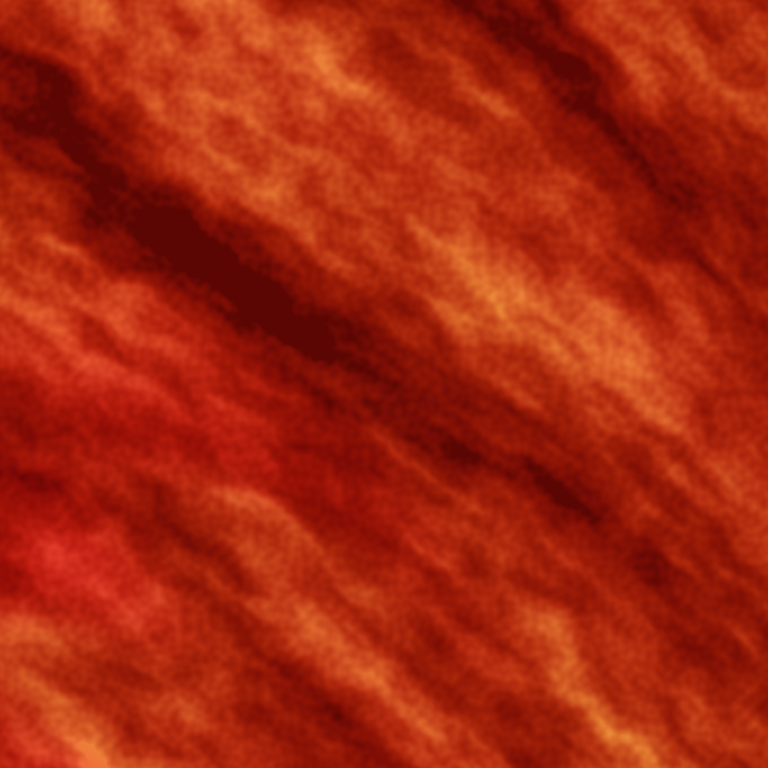
A three.js fragment shader for this texture:

```glsl
#define STREAK_ANGLE 0.66
#define STREAK_BEND 0.15
#define STREAK_STRETCH 3.3
#define STREAK_FREQ 4.2
#define BAND_PERIOD 0.46
#define BAND_PEAK 1.0
#define BAND_AMOUNT 0.85
#define WARP 0.035
#define BLOTCH 0.16
#define GRAIN 0.13
#define CONTRAST 1.5
#define MID_TONE 2.08

varying vec2 vUv;

float hash(vec2 p) {
  vec3 q = fract(vec3(p.xyx) * 0.1031);
  q += dot(q, q.yzx + 33.33);
  return fract((q.x + q.y) * q.z);
}

float cornerSlope(vec2 cell, vec2 offset) {
  float angle = 6.2832 * hash(cell);
  return dot(vec2(cos(angle), sin(angle)), offset);
}

// Gradient noise scaled to a standard deviation near one
float noise(vec2 p) {
  vec2 cell = floor(p);
  vec2 f = fract(p);
  vec2 w = f * f * f * (f * (f * 6.0 - 15.0) + 10.0);
  cell += 200.0;
  float low = mix(cornerSlope(cell, f),
                  cornerSlope(cell + vec2(1.0, 0.0), f - vec2(1.0, 0.0)), w.x);
  float high = mix(cornerSlope(cell + vec2(0.0, 1.0), f - vec2(0.0, 1.0)),
                   cornerSlope(cell + vec2(1.0, 1.0), f - vec2(1.0, 1.0)), w.x);
  return 4.6 * mix(low, high, w.y);
}

// Coordinates along and across the slanted, slightly bent strokes
vec2 strokeSpace(vec2 p) {
  float c = cos(STREAK_ANGLE);
  float s = sin(STREAK_ANGLE);
  vec2 q = vec2(c * p.x - s * p.y, s * p.x + c * p.y);
  q.y += STREAK_BEND * (p.x - 0.5) * (p.x - 0.5);
  return q;
}

// Layers of stretched noise, from wide strokes to thin fibres
float streaks(vec2 q) {
  float sum = 0.0;
  float weight = 0.52;
  float freq = STREAK_FREQ;
  for (int i = 0; i < 4; i++) {
    vec2 shift = vec2(7.3, 3.7) * float(i + 1);
    sum += weight * noise(q * vec2(freq / STREAK_STRETCH, freq) + shift);
    weight *= 0.8;
    freq *= 2.1;
  }
  return sum;
}

// Ramp from deep maroon through rust to glowing orange
vec3 emberRamp(float t) {
  vec3 shadow = vec3(0.36, 0.025, 0.01);
  vec3 maroon = vec3(0.47, 0.05, 0.02);
  vec3 oxblood = vec3(0.55, 0.08, 0.02);
  vec3 rust = vec3(0.62, 0.12, 0.03);
  vec3 vermilion = vec3(0.71, 0.18, 0.06);
  vec3 orange = vec3(0.78, 0.28, 0.11);
  vec3 amber = vec3(0.85, 0.39, 0.16);
  vec3 glow = vec3(0.92, 0.52, 0.22);
  vec3 c = mix(shadow, maroon, clamp(t + 1.0, 0.0, 1.0));
  c = mix(c, oxblood, clamp(t, 0.0, 1.0));
  c = mix(c, rust, clamp(t - 1.0, 0.0, 1.0));
  c = mix(c, vermilion, clamp(t - 2.0, 0.0, 1.0));
  c = mix(c, orange, clamp(t - 3.0, 0.0, 1.0));
  c = mix(c, amber, clamp(t - 4.0, 0.0, 1.0));
  return mix(c, glow, clamp(t - 5.0, 0.0, 1.0));
}

void main() {
  vec2 q = strokeSpace(vUv);

  // Wide light and dark bands with wandering edges
  float drift = WARP * noise(q * vec2(1.6, 3.0) + 11.0);
  float phase = 6.2832 * (q.y + drift - BAND_PEAK) / BAND_PERIOD;
  float tone = BAND_AMOUNT * cos(phase);

  // Brushed streaks, broken up by small ripples
  float ripple = 0.004 * noise(vUv * 17.0 + 5.0);
  tone += streaks(q + vec2(0.0, 0.3 * drift + ripple));

  // Soft blotches and fine grain
  tone += BLOTCH * noise(vUv * 21.0);
  tone += GRAIN * noise(vUv * 85.0);

  vec3 color = emberRamp(MID_TONE + CONTRAST * tone);

  // Crimson tint in the lower left, faint hue changes elsewhere
  float hue = noise(q * vec2(1.5, 4.5) + 31.0);
  float corner = 1.0 - smoothstep(0.15, 0.65, length(vUv - vec2(0.15, 0.2)));
  float crimson = corner * smoothstep(-0.4, 1.2, hue);
  color *= mix(vec3(1.0), vec3(1.06, 0.6, 1.1), crimson);
  color.g *= 1.0 + 0.05 * hue;

  gl_FragColor = vec4(color, 1.0);
}
```
